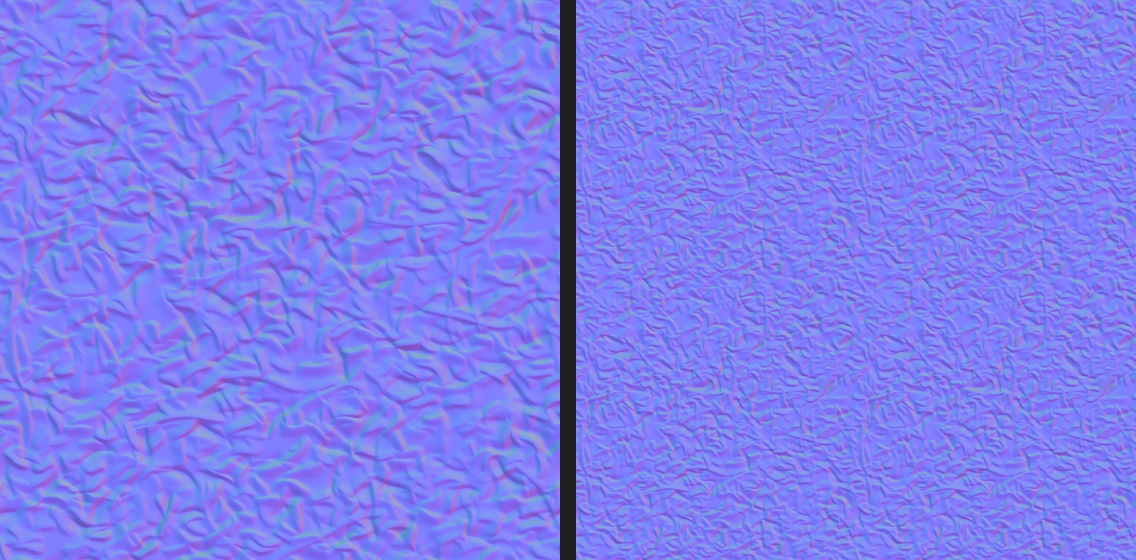
Left, the tile; right, the same tile 2 across and 2 down.
A three.js fragment shader for this texture map:

```glsl
// Tileable normal map of a crumpled, leathery surface made of short curved wrinkles.
#define FINE_CELLS 24.0   // grid of the small ridges
#define GROOVE_CELLS 18.0 // grid of the small grooves
#define LONG_CELLS 6.0    // grid of the sparse long folds
#define WIDTH 0.0086      // half width of a wrinkle
#define STEEPNESS 1.22    // height of a wrinkle relative to its width
#define CREASE 650.0      // sharpness where wrinkles meet
#define BEND 0.7          // curvature of the strokes
#define LEVEL 0.2         // preference for level strokes
#define TINT 0.41         // strength of the red and green channels
#define TAU 6.28318

varying vec2 vUv;

vec4 hash4(vec3 p) {
  vec4 q = fract(p.xyxz * vec4(0.1031, 0.1030, 0.0973, 0.1099));
  q += dot(q, q.wzxy + 33.33);
  return fract((q.xxyz + q.yzzw) * q.zywx);
}

// A few smooth patches where wrinkles are rare; wraps at the borders.
float calm(vec2 c) {
  float waves = sin(TAU * (c.x + 2.0 * c.y) + 1.0) + sin(TAU * (3.0 * c.x - c.y));
  return smoothstep(1.6, 1.95, waves);
}

// One curved wrinkle around the origin: xy = slope, z = height.
vec3 wrinkle(vec2 p, float halfLength, vec4 rnd) {
  float angle = 0.5 * TAU * rnd.x;
  angle -= LEVEL * sin(2.0 * angle);
  vec2 along = vec2(cos(angle), sin(angle));
  vec2 across = vec2(-along.y, along.x);

  float u = dot(p, along) / halfLength;
  if (abs(u) >= 1.0) return vec3(0.0);

  // Distance from a bent, slightly wavy spine.
  float bend = BEND * (rnd.y - 0.5);
  float phase = TAU * rnd.z;
  float spine = bend * (u * u - 0.3) + 0.06 * sin(4.0 * u + phase);
  float spineSlope = 2.0 * bend * u + 0.24 * cos(4.0 * u + phase);
  float v = dot(p, across) - halfLength * spine;
  vec2 gradV = across - spineSlope * along;

  // One flank is steeper than the other; the ends taper to nothing.
  float skew = rnd.w > 0.5 ? 1.0 : -1.0;
  float w = WIDTH * (v * skew > 0.0 ? 1.45 : 0.7);
  float t = 1.0 - u * u * u * u;
  float amp = STEEPNESS * WIDTH * mix(0.35, 1.0, fract(rnd.w * 7.31));
  float bump = amp * exp(-v * v / (w * w));
  float h = bump * t * t;
  vec2 slope = -2.0 * v / (w * w) * h * gradV
             - 8.0 * u * u * u * t * bump / halfLength * along;
  return vec3(slope, h);
}

// Adds the wrinkles of one wrapped grid; acc = slope and weight of a smooth maximum.
vec3 scatter(vec3 acc, vec2 uv, float cells, float seed, float presence) {
  vec2 home = floor(uv * cells);
  for (int j = -1; j <= 1; j++) {
    for (int i = -1; i <= 1; i++) {
      vec2 cell = home + vec2(float(i), float(j));
      vec2 id = mod(cell, cells);
      vec4 place = hash4(vec3(id, seed) + 1.7);
      vec4 form = hash4(vec3(id.yx, seed + 5.3) + 41.9);
      if (place.w < presence * (1.0 - 0.85 * calm(id / cells))) {
        vec2 center = (cell + place.xy) / cells;
        float halfLength = mix(0.55, 0.98, place.z) / cells;
        vec3 s = wrinkle(uv - center, halfLength, form);
        float weight = exp(CREASE * s.z);
        acc += vec3(s.xy * weight, weight - 1.0);
      }
    }
  }
  return acc;
}

void main() {
  // Ridges merge by a smooth maximum, so crossings keep soft creases.
  vec3 ridges = vec3(0.0, 0.0, 1.0);
  ridges = scatter(ridges, vUv, FINE_CELLS, 3.0, 0.93);
  ridges = scatter(ridges, vUv, FINE_CELLS, 17.0, 0.88);
  ridges = scatter(ridges, vUv, LONG_CELLS, 29.0, 0.8);

  // Grooves are wrinkles pressed inward.
  vec3 grooves = scatter(vec3(0.0, 0.0, 1.0), vUv, GROOVE_CELLS, 53.0, 0.8);

  vec2 slope = ridges.xy / ridges.z - grooves.xy / grooves.z;
  vec3 normal = normalize(vec3(-slope, 1.0));
  gl_FragColor = vec4(0.5 + 0.5 * normal * vec3(TINT, TINT, 1.0), 1.0);
}
```
